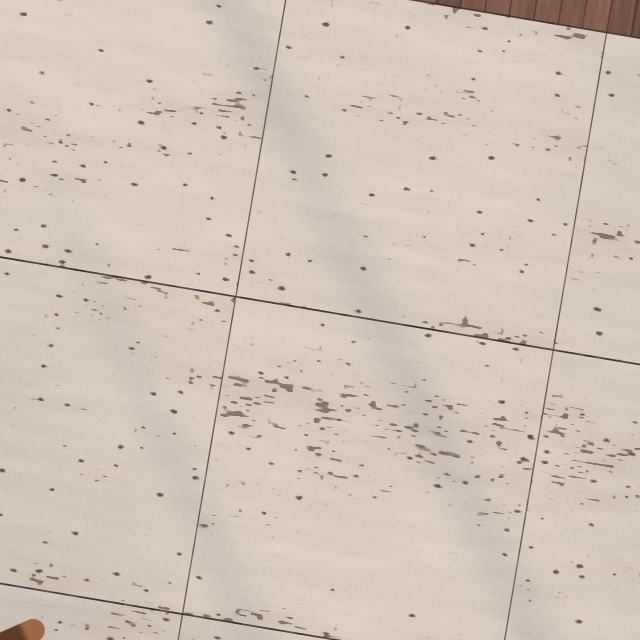
Reproduce this texture procedurally as a WebGL 2 fragment shader.

```glsl
#version 300 es
precision highp float;
// Tilted square travertine slabs with veins of pits, thin joints, soft shadows and a wood border.

uniform vec2 u_resolution;
out vec4 fragColor;

// Layout, in canvas heights
const float TILE = 0.503;
const float TILT = 0.1664;
const vec2 CORNER = vec2(0.3685, 0.5365);
const float ROW_JOINT = 0.0027;
const float COLUMN_JOINT = 0.0021;

// Stone grain, in slab units
const vec2 VEIN_FREQ = vec2(1.3, 8.0);
const vec2 PATCH_FREQ = vec2(9.0, 32.0);
const vec2 PORE_FREQ = vec2(42.0, 115.0);
const vec2 PIT_GRID = vec2(12.0, 30.0);
const float PIT_CHANCE = 0.13;
const float PLANKS = 13.0;

// Colours
const vec3 STONE = vec3(0.862, 0.812, 0.758);
const vec3 STONE_GREY = vec3(0.795, 0.745, 0.710);
const vec3 STAIN = vec3(0.745, 0.670, 0.600);
const vec3 PORE = vec3(0.48, 0.405, 0.355);
const vec3 PIT = vec3(0.30, 0.24, 0.21);
const vec3 JOINT_DARK = vec3(0.21, 0.17, 0.15);
const vec3 JOINT_SOFT = vec3(0.37, 0.32, 0.29);
const vec3 SHADOW = vec3(0.925, 0.925, 0.955);
const vec3 WOOD = vec3(0.47, 0.34, 0.285);
const vec3 PEG = vec3(0.56, 0.37, 0.25);

float hash(vec2 p) {
    vec3 q = fract(vec3(p.xyx) * 0.1031);
    q += dot(q, q.yzx + 33.33);
    return fract((q.x + q.y) * q.z);
}

float noise(vec2 p) {
    vec2 i = floor(p), f = fract(p);
    f = f * f * (3.0 - 2.0 * f);
    return mix(mix(hash(i), hash(i + vec2(1, 0)), f.x),
               mix(hash(i + vec2(0, 1)), hash(i + vec2(1, 1)), f.x), f.y);
}

float fbm(vec2 p) {
    float sum = 0.0, gain = 0.533;
    for (int i = 0; i < 4; i++) {
        sum += gain * noise(p);
        p = p * 2.03 + 17.1;
        gain *= 0.5;
    }
    return sum;
}

// Coverage of a line of the given width at distance d
float stroke(float d, float width, float px) {
    return clamp((0.5 * width - abs(d)) / px + 0.5, 0.0, 1.0);
}

// Soft diagonal shadow that drifts right as it falls
float shadowBand(vec2 uv, vec2 start, float slope, float width) {
    float d = (uv.x - start.x - (start.y - uv.y) * slope) / width;
    return exp(-d * d);
}

// Sparse elongated holes, one possible per grid cell
float largePits(vec2 p, vec2 seed, float px) {
    vec2 g = p * PIT_GRID, id = floor(g) + seed;
    vec2 center = 0.3 + 0.4 * vec2(hash(id + 3.1), hash(id + 7.7));
    vec2 d = (fract(g) - center) / PIT_GRID * vec2(0.55, 1.0);
    float radius = mix(0.002, 0.0058, hash(id + 11.3));
    float edge = length(d) + 0.003 * (noise(p * 170.0 + seed) - 0.5);
    return step(hash(id), PIT_CHANCE) * (1.0 - smoothstep(radius - px, radius + px, edge));
}

vec3 travertine(vec2 p, vec2 slab, float px) {
    vec2 seed = floor(vec2(hash(slab + 5.3), hash(slab + 9.1)) * 300.0);
    vec2 q = p + vec2(0.0, 0.012 * (noise(p * 5.0 + seed) - 0.5));
    float vein = smoothstep(0.42, 0.74, fbm(q * VEIN_FREQ + seed));
    float clump = noise(q * PATCH_FREQ + seed);
    float density = vein * smoothstep(0.25, 0.8, clump);
    vec3 color = STONE * (0.97 + 0.06 * fbm(q * vec2(4.0, 24.0) + seed));
    color *= 0.985 + 0.03 * noise(q * 190.0 + seed);
    color = mix(color, STAIN, 0.28 * vein * clump);
    // Fine pores gather along the veins
    float cut = mix(0.93, 0.60, density);
    float pores = smoothstep(cut, cut + 0.2, noise(q * PORE_FREQ + seed));
    color = mix(color, PORE, 0.85 * pores);
    return mix(color, PIT, 0.8 * largePits(q, seed, px));
}

vec3 planks(vec2 p) {
    float x = p.x * PLANKS;
    float grain = fbm(p * vec2(90.0, 9.0));
    float seam = smoothstep(0.0, 0.08, fract(x)) * smoothstep(0.0, 0.08, 1.0 - fract(x));
    return WOOD * (0.72 + 0.3 * hash(vec2(floor(x), 4.0)) + 0.3 * grain) * mix(0.7, 1.0, seam);
}

void main() {
    vec2 uv = gl_FragCoord.xy / u_resolution.y;
    float px = 1.0 / u_resolution.y;
    float c = cos(TILT), s = sin(TILT);
    vec2 d = uv - CORNER;
    vec2 p = vec2(c * d.x - s * d.y, s * d.x + c * d.y) / TILE;
    vec2 slab = floor(p);
    vec3 color = travertine(p, slab, px / TILE);

    // Tone per slab and broad light
    float grey = 0.5 * smoothstep(0.55, 0.0, uv.x + 0.45 * uv.y) + 0.35 * smoothstep(0.75, 1.05, uv.x);
    grey += 0.12 * hash(slab + 21.0) + 0.3 * smoothstep(-0.95, -1.05, p.y);
    color *= mix(vec3(1.0), STONE_GREY / STONE, grey);
    float shade = 0.9 * shadowBand(uv, vec2(0.352, 1.0), 0.48, 0.045);
    shade += 0.6 * shadowBand(uv, vec2(0.098, 0.675), 0.44, 0.04) * smoothstep(0.8, 0.6, uv.y);
    color *= mix(vec3(1.0), SHADOW, shade * (0.6 + 0.6 * noise(uv * 7.0)));

    // Joints, then the border above the top row
    vec2 joint = (p - round(p)) * TILE;
    float wear = 0.75 + 0.25 * noise(p * 35.0);
    color = mix(color, JOINT_SOFT, wear * stroke(joint.x, COLUMN_JOINT, px));
    color = mix(color, planks(p), smoothstep(-px, px, (p.y - 1.0) * TILE));
    color = mix(color, JOINT_DARK, wear * stroke(joint.y, ROW_JOINT, px));

    // Rounded wooden peg in the lower left corner
    vec2 axis = vec2(-0.05, -0.022), r = uv - vec2(0.052, 0.015);
    float along = clamp(dot(r, axis) / dot(axis, axis), 0.0, 1.0);
    float peg = length(r - axis * along) - 0.018;
    vec3 pegColor = PEG * mix(1.1, 0.65, smoothstep(0.15, 0.4, along));
    fragColor = vec4(mix(color, pegColor, smoothstep(px, -px, peg)), 1.0);
}
```
